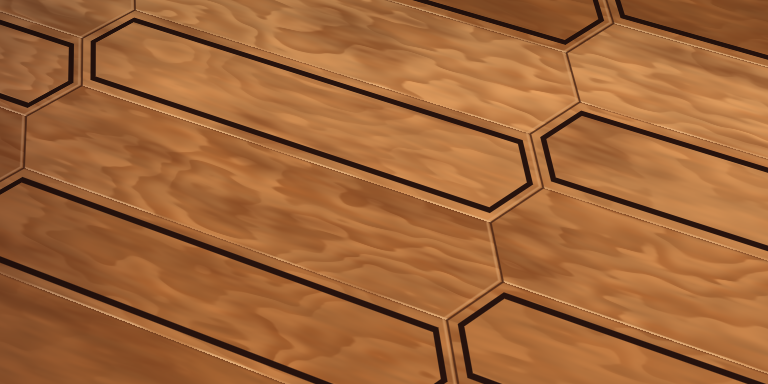
Reproduce this texture procedurally as a WebGL 2 fragment shader.

```glsl
#version 300 es
precision highp float;
// Oak floor of long hexagonal planks in perspective, every second row inlaid with a dark line.

uniform vec2 u_resolution;
out vec4 fragColor;

float hash(vec2 p) {
    vec3 h = fract(vec3(p.xyx) * 0.1031);
    h += dot(h, h.yzx + 33.33);
    return fract((h.x + h.y) * h.z);
}

float noise(vec2 p) {
    vec2 i = floor(p), f = fract(p);
    f = f * f * (3.0 - 2.0 * f);
    return mix(mix(hash(i), hash(i + vec2(1, 0)), f.x),
               mix(hash(i + vec2(0, 1)), hash(i + vec2(1, 1)), f.x), f.y);
}

float fbm(vec2 p) {
    float sum = 0.0, gain = 0.53;
    for (int k = 0; k < 4; k++) {
        sum += gain * noise(p);
        p = p * 2.03 + 7.1;
        gain *= 0.5;
    }
    return sum;
}

// Canvas point (y down) to floor lattice: x along the planks, y across them
vec2 floorPoint(vec2 p) {
    mat3 camera = mat3(1.0529, 0.2210, -0.0701,
                       -0.1471, 0.1877, -0.0411,
                       0.3516, 0.0260, 1.0);
    vec3 h = inverse(camera) * vec3(p, 1.0);
    vec2 f = h.xy / h.z;
    return vec2(f.x, f.y - 0.5 * f.x);
}

// Inner distances of a plank to its long sides (x) and to its pointed ends (y)
vec2 plankEdges(vec2 q) {
    q = abs(q);
    return vec2(0.5 - q.y, 2.208 - dot(q, vec2(0.827, 0.562)));
}

// Wood: pale base tone, growth rings, brown streaks and fine fibres
vec3 oak(vec2 q, vec2 id, float tone) {
    vec2 seed = id * vec2(17.3, 29.7) + 80.0;
    float figure = hash(id + 41.0);
    vec2 g = q + vec2(0.0, 0.07 * (noise(q * vec2(0.9, 1.3) + seed) - 0.5));
    float fibre = noise(g * vec2(3.2, 25.0) + seed);
    float brush = noise(g * vec2(1.7, 11.0) + seed.yx);

    float ring = 8.0 * fbm(q * vec2(0.5, 1.3) + seed) + 2.5 * q.y + 0.35 * fibre;
    float phase = fract(ring);
    float rings = smoothstep(0.1, 0.8, phase) * smoothstep(1.0, 0.85, phase);
    float streak = smoothstep(0.48, 0.78, fbm(g * vec2(0.65, 4.0) + seed * 1.7));

    vec3 color = mix(vec3(0.62, 0.36, 0.17), vec3(0.83, 0.58, 0.35), tone);
    color = mix(color, vec3(0.55, 0.29, 0.12), rings * (0.12 + 0.33 * figure) * (0.5 + brush));
    color = mix(color, vec3(0.43, 0.22, 0.10), streak * 0.65 * (0.3 + 0.7 * fibre));
    return color * (0.90 + 0.12 * fibre + 0.09 * brush);
}

void main() {
    vec2 p = vec2(gl_FragCoord.x, u_resolution.y - gl_FragCoord.y) / u_resolution.y;
    float soft = 2.6 / u_resolution.y;
    vec2 f = floorPoint(p);

    // Of the two candidate columns, keep the plank that holds this point
    vec2 id = vec2(0), q = vec2(0), edges = vec2(-9);
    for (int k = -1; k <= 0; k++) {
        float column = floor(f.x + 0.068) + float(k);
        float across = f.y + 0.5 * column;
        float row = floor(across);
        vec2 local = vec2((f.x - column - 0.466) * 5.0, across - row - 0.5);
        vec2 e = plankEdges(local);
        if (min(e.x, e.y) > min(edges.x, edges.y)) {
            id = vec2(column, row);
            q = local;
            edges = e;
        }
    }
    float d = min(edges.x, edges.y);
    float inlaid = 1.0 - mod(id.y, 2.0);

    // Planks, with a separate border strip around the inlay
    float border = inlaid * step(d, 0.115);
    float tone = fract(0.75 + 0.04 * id.x - 0.2 * id.y);
    vec3 color = oak(q, id + border * vec2(5, 3), mix(tone, 0.62, 0.4 * border));

    // Dark inlay line
    float line = smoothstep(0.027 + soft, 0.027 - soft, abs(d - 0.115));
    color = mix(color, vec3(0.13, 0.06, 0.045), inlaid * line * 0.97);

    // Long joints: broken pale bevel over a thin shadow
    float wear = smoothstep(0.25, 0.7, noise(vec2(q.x * 1.6, id.x * 9.0 + id.y + sign(q.y) * 0.5 + 50.5)));
    float shadow = smoothstep(0.012 + soft, 0.0, edges.x) * step(q.y, 0.0);
    float bevel = smoothstep(0.016 + soft, 0.008, edges.x) * step(0.0, q.y);
    color = mix(color, vec3(0.42, 0.22, 0.11), shadow * 0.5);
    color = mix(color, vec3(0.90, 0.70, 0.49), bevel * (0.25 + 0.6 * wear));

    // End joints: dark gap with a pale lip on the left-hand plank
    float gap = smoothstep(0.010 + soft, 0.002, edges.y);
    float lip = smoothstep(0.014 + soft, 0.0, abs(edges.y - 0.03)) * step(0.0, q.x);
    color = mix(color, vec3(0.86, 0.64, 0.43), lip * 0.55);
    color = mix(color, vec3(0.27, 0.13, 0.07), gap * 0.8);

    // Light falls off toward the left and the upper corners
    color *= mix(vec3(0.80, 0.78, 0.84), vec3(1.0), smoothstep(-0.1, 0.55, p.x));
    color *= 1.0 - 0.12 * smoothstep(0.25, 0.0, p.y);
    fragColor = vec4(color, 1.0);
}
```
